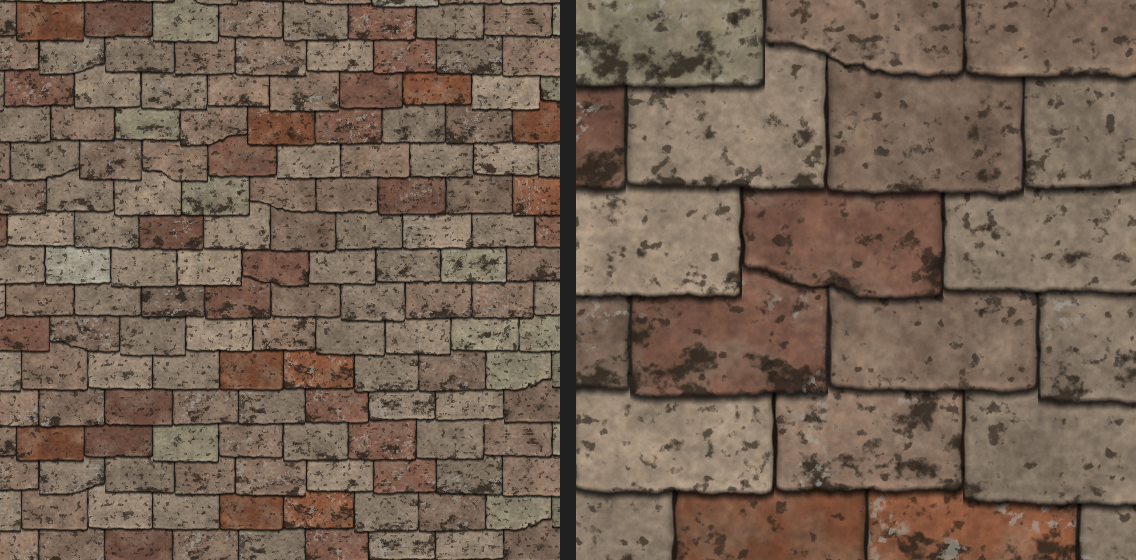
Left: the whole. Right: its middle third, enlarged.
Write a three.js fragment shader that draws this texture.

```glsl
varying vec2 vUv;

const float ROWS = 16.0;
const float COLUMNS = 8.45;
const float ASPECT = ROWS / COLUMNS;

const vec3 STONE = vec3(0.57, 0.505, 0.435);
const vec3 CLAY = vec3(0.53, 0.44, 0.375);
const vec3 OLIVE = vec3(0.57, 0.54, 0.45);
const vec3 BRICK = vec3(0.48, 0.345, 0.285);
const vec3 RUST = vec3(0.52, 0.33, 0.235);
const vec3 PALE = vec3(0.66, 0.64, 0.57);
const vec3 SOOT = vec3(0.15, 0.125, 0.10);
const vec3 LICHEN = vec3(0.62, 0.61, 0.58);

float hash(vec2 p) {
  return fract(sin(dot(p, vec2(127.1, 311.7))) * 43758.5453);
}

float noise(vec2 p) {
  vec2 i = floor(p);
  vec2 f = fract(p);
  f = f * f * (3.0 - 2.0 * f);
  float low = mix(hash(i), hash(i + vec2(1.0, 0.0)), f.x);
  float high = mix(hash(i + vec2(0.0, 1.0)), hash(i + vec2(1.0)), f.x);
  return mix(low, high, f.y);
}

float fbm(vec2 p) {
  float sum = 0.0;
  float weight = 0.5;
  for (int i = 0; i < 4; i++) {
    sum += weight * noise(p);
    p = mat2(1.6, 1.2, -1.2, 1.6) * p + 7.3;
    weight *= 0.5;
  }
  return sum / 0.9375;
}

// The last four courses repeat earlier ones
float courseId(float row) {
  return row > 13.5 ? row - 4.0 : (row > 11.5 ? row - 12.0 : row);
}

float jointOffset(float cell, float course) {
  return 0.09 * hash(vec2(cell, course + 40.0));
}

// Returns tile number, position across it and its width
vec3 locateTile(float x, float course) {
  float stagger = 0.5 * course + 0.28 * (hash(vec2(course, 3.0)) - 0.5);
  float u = x * COLUMNS - 0.12 + stagger;
  float cell = floor(u);
  cell -= step(u, cell + jointOffset(cell, course));
  float left = cell + jointOffset(cell, course);
  float right = cell + 1.0 + jointOffset(cell + 1.0, course);
  return vec3(cell, (u - left) / (right - left), right - left);
}

// Depth of the hanging edge below the top of its course
float hangingEdge(float u, vec2 id, vec2 grain) {
  float hang = 0.2 * (hash(id + 11.0) - 0.5);
  float tilt = 0.1 * (hash(id + 12.0) - 0.5) * (u - 0.5);
  float corner = 0.04 * pow(abs(2.0 * u - 1.0), 20.0);
  float ragged = 0.06 * (fbm(vec2(grain.x * 6.0, id.y)) - 0.5);
  float side = mix(u, 1.0 - u, step(0.5, hash(id + 13.0)));
  float broken = step(0.87, hash(id + 14.0));
  float chip = broken * smoothstep(0.4, 0.9, side + 0.5 * (fbm(grain * 3.0) - 0.5));
  return 1.08 + hang + tilt + ragged - corner - 0.28 * chip;
}

vec3 tileColor(vec2 id) {
  float pick = hash(id + 21.0);
  float warmCourse = step(1.5, id.y) * step(id.y, 4.5);
  vec3 color = mix(STONE, CLAY, step(0.34, pick));
  color = mix(color, OLIVE, step(0.64, pick));
  color = mix(color, BRICK, step(0.77 - 0.1 * warmCourse, pick));
  color = mix(color, RUST, step(0.91 - 0.1 * warmCourse, pick));
  color = mix(color, PALE, step(0.97, pick));
  return color * (0.88 + 0.22 * hash(id + 22.0));
}

vec3 weatheredTile(vec2 id, vec2 grain, float lip, float side) {
  float mottling = fbm(grain * 2.5);
  float grit = fbm(grain * 15.0);
  vec3 color = tileColor(id);
  color = mix(color, STONE, 0.4 * smoothstep(0.4, 0.75, fbm(grain * 3.0 + 31.0)));
  color *= 0.62 + 0.36 * mottling + 0.34 * grit;

  // Fine pits and soft soot, heaviest near the hanging edge
  float grime = hash(id + 23.0);
  float pits = smoothstep(0.62, 0.76, fbm(grain * 9.0 + 5.0));
  float stain = fbm(grain * vec2(3.0, 4.5) + 13.0) + 0.2 * grime - 0.24 * min(lip, 1.0);
  stain += 0.5 * (grit - 0.5);
  color = mix(color, SOOT, 0.8 * smoothstep(0.60, 0.84, stain));
  color = mix(color, SOOT, 0.6 * pits);

  // Pale lichen flecks in clusters
  float cluster = smoothstep(0.50, 0.65, fbm(grain * 2.2 + 51.0));
  float flecks = smoothstep(0.54, 0.70, fbm(grain * 13.0 + 61.0));
  color = mix(color, LICHEN, 0.65 * cluster * flecks * step(0.5, grime));

  // Worn rim with a dark underside
  float rim = smoothstep(0.02, 0.05, lip) * (1.0 - smoothstep(0.06, 0.12, lip));
  color *= 1.0 + 0.08 * rim;
  color *= mix(0.6, 1.0, smoothstep(0.0, 0.04, lip));
  return color * mix(0.78, 1.0, smoothstep(0.01, 0.08, side));
}

// Lays one course over the colour beneath it
vec3 layCourse(vec3 under, float x, float down, float row) {
  float course = courseId(row);
  vec3 tile = locateTile(x, course);
  vec2 id = vec2(tile.x, course);
  float fall = down - row;
  vec2 seed = 40.0 * vec2(hash(id + 1.0), hash(id + 2.0));
  vec2 grain = vec2(tile.y * tile.z * ASPECT, fall) + seed;
  float lip = hangingEdge(tile.y, id, grain) - fall;
  float side = min(tile.y, 1.0 - tile.y) * tile.z * ASPECT;
  side += 0.03 * (noise(grain * 6.0) - 0.5);
  float cover = smoothstep(-0.015, 0.015, lip) * smoothstep(0.005, 0.03, side);
  float shadow = mix(0.25, 1.0, smoothstep(0.0, 0.1, -lip));
  return mix(under * shadow, weatheredTile(id, grain, lip, side), cover);
}

void main() {
  float down = (1.0 - vUv.y) * ROWS;
  vec3 color = SOOT;
  for (int i = 0; i < 3; i++) {
    color = layCourse(color, vUv.x, down, floor(down) + 1.0 - float(i));
  }
  gl_FragColor = vec4(color, 1.0);
}
```
